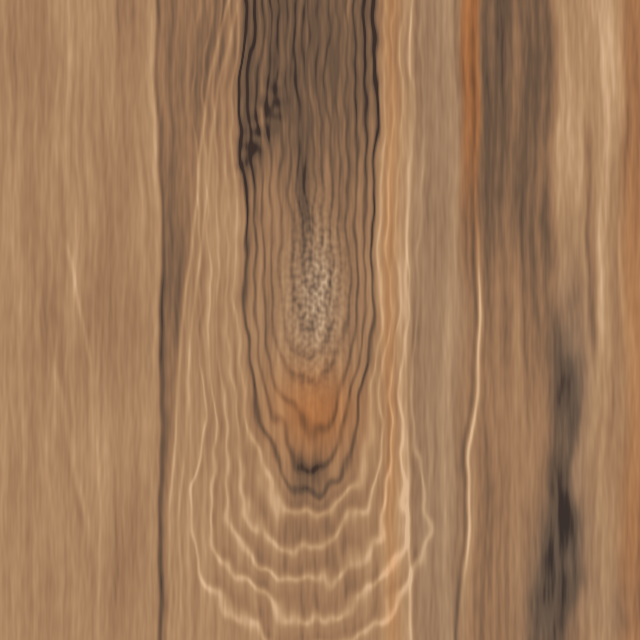
Give the GLSL for this texture, as a Shadertoy shader.

```glsl
// Walnut veneer: upright boards around a U-shaped cathedral grain with a pale knot.
#define BOWL_CENTER vec2(0.483, 0.60)
#define BOWL_SIZE vec2(0.106, 0.375)
#define RING_COUNT 7.5
#define RING_DEPTH 0.24
#define GRAIN_COARSE 0.17
#define GRAIN_FINE 0.17
#define PORE_DEPTH 0.09
#define WOBBLE 0.012
#define ARC_COUNT 5

float hash(vec2 p) {
    vec3 q = fract(vec3(p.xyx) * 0.1031);
    q += dot(q, q.yzx + 33.33);
    return fract((q.x + q.y) * q.z);
}

float corner(vec2 cell, vec2 offset) {
    float angle = 6.2832 * hash(cell);
    return dot(vec2(cos(angle), sin(angle)), offset);
}

// Gradient noise, roughly -0.7 to 0.7
float noise(vec2 p) {
    vec2 i = floor(p), f = fract(p), e = vec2(1, 0);
    vec2 s = f * f * f * (f * (f * 6.0 - 15.0) + 10.0);
    return mix(mix(corner(i, f), corner(i + e, f - e), s.x),
               mix(corner(i + e.yx, f - e.yx), corner(i + e.xx, f - e.xx), s.x), s.y);
}

float band(float x, float a, float b, float soft) {
    return smoothstep(a - soft, a + soft, x) * (1.0 - smoothstep(b - soft, b + soft, x));
}

float line(float d, float width) { return exp(-d * d / (width * width)); }

float blob(vec2 p, vec2 center, vec2 radius) {
    vec2 q = (p - center) / radius;
    return exp(-dot(q, q));
}

// Slanted fibre from the lower point to the upper point, with faded ends
float streak(vec2 p, vec2 low, vec2 high, float width) {
    float t = (p.y - low.y) / (high.y - low.y);
    return line(p.x - mix(low.x, high.x, t), width) * band(t, 0.1, 0.9, 0.1);
}

vec3 woodRamp(float t) {
    vec3 c = mix(vec3(0.24, 0.19, 0.17), vec3(0.42, 0.33, 0.26), smoothstep(0.0, 0.25, t));
    c = mix(c, vec3(0.60, 0.45, 0.33), clamp((t - 0.25) * 4.0, 0.0, 1.0));
    c = mix(c, vec3(0.71, 0.56, 0.41), clamp((t - 0.5) * 4.0, 0.0, 1.0));
    return mix(c, vec3(0.86, 0.71, 0.56), clamp((t - 0.75) * 4.0, 0.0, 1.0));
}

void mainImage(out vec4 fragColor, in vec2 fragCoord) {
    vec2 uv = fragCoord / iResolution.xy;
    vec2 p = uv;
    p.x += WOBBLE * noise(uv * vec2(7, 4)) + 0.3 * WOBBLE * noise(uv * vec2(20, 13));
    float x = p.x, y = p.y;

    // Left boards, the second split by a slanted seam
    float seam = 0.257 + 0.09 * y * y;
    float tone = 0.66 - 0.07 * band(x, 0.045, 0.075, 0.015) - 0.06 * band(x, 0.17, 0.22, 0.03);
    float secondBoard = mix(0.43, 0.65 - 0.15 * smoothstep(0.6, 1.0, y), smoothstep(-0.01, 0.02, x - seam));
    tone = mix(tone, secondBoard, smoothstep(0.244, 0.252, x));
    tone += 0.2 * line(x - seam - 0.006, 0.003) + 0.14 * line(x - seam - 0.022, 0.003);
    tone += 0.13 * line(x - 0.24, 0.006) * smoothstep(0.3, 0.7, y) - 0.2 * line(x - 0.25, 0.004);
    tone += 0.16 * streak(p, vec2(0.145, 0.12), vec2(0.085, 0.45), 0.006);
    tone += 0.14 * streak(p, vec2(0.145, 0.42), vec2(0.095, 0.64), 0.004);
    tone -= 0.14 * streak(p, vec2(0.13, 0.13), vec2(0.08, 0.58), 0.008);
    tone += 0.12 * streak(p, vec2(0.09, 0.7), vec2(0.078, 1.1), 0.010);

    // Boards right of the bowl
    tone = mix(tone, 0.72, smoothstep(0.58, 0.60, x));
    tone = mix(tone, 0.56, smoothstep(0.635, 0.65, x));
    tone += 0.17 * line(x - 0.638, 0.003) + 0.1 * line(x - 0.70, 0.012);
    float stainEdge = 0.86 + 0.05 * smoothstep(0.3, 0.9, 1.0 - y) + 0.03 * noise(vec2(4.0, y * 6.0));
    float darkBoard = mix(0.47, 0.26, smoothstep(0.35, 0.85, y)) + 0.12 * line(x - 0.81, 0.018);
    tone = mix(tone, darkBoard, smoothstep(0.744, 0.758, x));
    tone = mix(tone, 0.69, smoothstep(-0.012, 0.016, x - stainEdge));
    tone += 0.16 * blob(p, vec2(0.89, 0.82), vec2(0.018, 0.14));
    tone -= 0.28 * streak(p, vec2(0.925, 0.4), vec2(0.912, 0.85), 0.007);
    tone += 0.18 * streak(p, vec2(0.93, 0.38), vec2(0.955, 1.05), 0.008);
    tone -= 0.16 * streak(p, vec2(0.945, 0.25), vec2(0.98, 0.9), 0.006);
    tone -= 0.11 * smoothstep(0.965, 0.985, x);
    float stain = blob(p, vec2(0.89, 0.40), vec2(0.028, 0.18)) + blob(p, vec2(0.885, 0.14), vec2(0.045, 0.10))
                + 0.8 * blob(p, vec2(0.85, 0.03), vec2(0.035, 0.10)) + 0.4 * blob(p, vec2(0.98, 0.04), vec2(0.05, 0.07));
    tone -= 0.3 * stain * (1.0 + noise(p * vec2(35, 12)));

    // Pale crack edge with its shadow
    float crack = x - 0.748 + 0.017 * (1.0 - smoothstep(0.27, 0.39, y)) + 0.012 * (1.0 - smoothstep(0.0, 0.15, y));
    tone += 0.42 * line(crack, 0.003) * band(y, 0.1, 0.62, 0.08) - 0.2 * line(crack + 0.007, 0.004);

    // Bowl radius: straight sides above its centre, wider arcs below
    float widen = mix(1.6, 1.0, smoothstep(0.05, 0.4, y));
    vec2 q = (p - BOWL_CENTER) / BOWL_SIZE;
    float r = length(vec2(q.x / widen, min(q.y, 0.0)));
    r += 0.09 * noise(uv * vec2(17, 9)) + 0.05 * noise(uv * vec2(45, 22));
    float inside = 1.0 - smoothstep(0.96, 1.03, r);
    float below = 1.0 - smoothstep(0.2, 0.5, y);
    tone -= 0.13 * blob(p, vec2(0.49, 0.11), vec2(0.09, 0.13));
    for (int i = 0; i < ARC_COUNT; i++) {
        float radius = 1.06 + 0.14 * float(i) + 0.04 * hash(vec2(i, 3));
        tone += mix(0.10, 0.25, below) * line(r - radius, 0.022);
        tone -= 0.07 * line(r - radius + 0.05, 0.035);
    }
    float heart = mix(0.53, 0.27, smoothstep(0.35, 0.95, y));
    float ring = pow(0.5 + 0.5 * sin(6.2832 * RING_COUNT * r + 2.0 * noise(uv * vec2(12, 5))), 2.5);
    heart += 0.07 - RING_DEPTH * ring * mix(0.65, 1.0, smoothstep(0.4, 0.9, r));
    tone = mix(tone, heart, inside);
    tone -= 0.22 * line(r - 0.98, 0.035) * smoothstep(0.2, 0.4, y);

    // Speckled pale knot, dark core and bark scar
    float knot = blob(p, vec2(0.49, 0.54), vec2(0.038, 0.11));
    tone += knot * (0.10 + 0.5 * noise(uv * vec2(150, 110)));
    tone -= 0.25 * blob(p, vec2(0.475, 0.67), vec2(0.012, 0.11));
    tone -= 0.28 * blob(p, vec2(0.485, 0.26), vec2(0.022, 0.035));
    vec2 scar = vec2(p.x - 0.41 - 0.45 * (p.y - 0.8), p.y - 0.8);
    tone -= blob(scar, vec2(0), vec2(0.02, 0.07)) * (0.2 + 0.55 * noise(uv * vec2(60, 45)));

    // Upright fibres and pores
    tone += GRAIN_COARSE * noise(p * vec2(42, 2.5)) + GRAIN_FINE * noise(p * vec2(120, 5));
    tone += PORE_DEPTH * noise(uv * vec2(230, 28)) + 0.06 * noise(uv * vec2(6, 5));

    // Warm and grey tints
    vec3 color = woodRamp(clamp(tone, 0.0, 1.0));
    float warm = blob(p, vec2(0.49, 0.36), vec2(0.06, 0.07)) + band(x, 0.722, 0.75, 0.006) * smoothstep(0.5, 0.9, y)
               + 0.5 * smoothstep(0.96, 0.99, x) + 0.4 * line(x - 0.61, 0.012);
    color *= mix(vec3(1), vec3(1.06, 0.91, 0.76), clamp(warm, 0.0, 1.0));
    float gray = clamp(0.6 * knot + 0.5 * stain + 0.3 * band(x, 0.645, 0.72, 0.02), 0.0, 0.8);
    color = mix(color, vec3(dot(color, vec3(0.3, 0.59, 0.11))) * vec3(1.08, 1.0, 0.91), 0.6 * gray);
    fragColor = vec4(color, 1.0);
}
```
